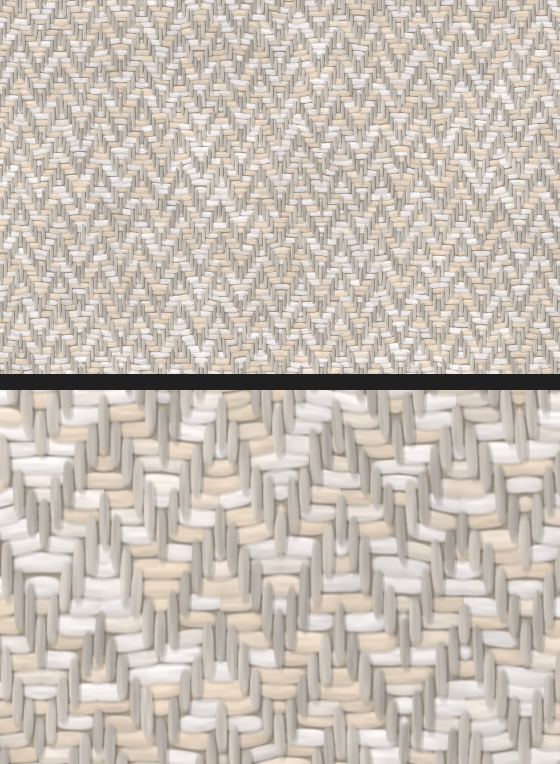
Top: the whole. Bottom: its middle third, enlarged.
Give the GLSL for this texture, as a WebGL 1 fragment shader.

```glsl
precision highp float;
// Woven herringbone upholstery: bands of grey warp strands zigzag between bands of pale weft stitches.

uniform vec2 u_resolution;

#define WARPS 140.0        // warp threads across the canvas
#define PICKS 66.0         // weft rows down the canvas
#define CHEVRON 10.0       // warp threads in one zigzag
#define REPEAT 6.0         // weft rows in one vertical repeat
#define CLIMB 1.3          // weft rows climbed per warp thread
#define STRAND_HALF vec2(0.46, 1.55)
#define STITCH_HALF vec2(1.75, 0.55)
#define GAP_COLOR vec3(0.65, 0.61, 0.56)
#define WARP_COLOR vec3(0.745, 0.718, 0.685)
#define WHITE_YARN vec3(0.92, 0.90, 0.89)
#define CREAM_YARN vec3(0.89, 0.825, 0.75)

float hash(vec2 p) {
  return fract(sin(dot(p, vec2(127.1, 311.7))) * 43758.5453);
}

float noise(vec2 p) {
  vec2 i = floor(p);
  vec2 f = fract(p);
  f = f * f * (3.0 - 2.0 * f);
  return mix(mix(hash(i), hash(i + vec2(1.0, 0.0)), f.x),
             mix(hash(i + vec2(0.0, 1.0)), hash(i + vec2(1.0, 1.0)), f.x), f.y);
}

// Distance in threads from the turning point of the zigzag
float zigzag(float x) {
  return abs(mod(x, CHEVRON) - 0.5 * CHEVRON);
}

// Height along the zigzag, in repeats; whole numbers are strand centres
float zigzagPhase(vec2 p) {
  return (p.y + CLIMB * zigzag(p.x)) / REPEAT;
}

// Soft rounded pad, 1 inside and 0 outside
float padMask(vec2 q) {
  vec2 a = abs(q);
  float r = a.x * a.x * a.x + a.y * a.y * a.y;
  return 1.0 - smoothstep(0.4, 1.3, r);
}

// Pale horizontal stitches, stacked between the bands of strands
vec3 addStitches(vec3 color, vec2 p) {
  float flank = 2.0 * p.x / CHEVRON;
  for (int j = -1; j <= 1; j++) {
    float row = floor(p.y) + float(j);
    float phase = zigzagPhase(vec2(p.x, row + 0.5));
    float along = (fract(phase) - 0.5) * REPEAT / CLIMB;

    // A stitch that crosses a turning point is one piece on both flanks
    float centre = zigzag(p.x) - along;
    float folded = step(0.25 * CHEVRON - 0.8, abs(centre - 0.25 * CHEVRON));
    float side = mix(floor(flank), floor(flank + 0.5) + 0.5, folded);
    vec2 id = vec2(side * 7.0 + floor(phase) * 0.37, row);
    float size = hash(id + 11.3);
    float tint = hash(id + 29.1);

    // Each stitch varies in position, tilt and thickness
    vec2 d = vec2(along, p.y - row - 0.5);
    d.y += 0.25 * (hash(id + 5.3) - 0.5) + 0.14 * d.x * (hash(id + 47.9) - 0.5);
    vec2 q = d / (STITCH_HALF * (0.88 + 0.26 * size));

    color *= 1.0 - 0.12 * padMask(q + vec2(0.0, 0.3));
    vec3 yarn = mix(CREAM_YARN, WHITE_YARN, smoothstep(0.25, 0.70, tint));
    float fibre = noise(p * vec2(0.7, 4.5) + tint * 40.0);
    yarn *= 0.99 + 0.06 * q.y - 0.04 * dot(q, q) + 0.09 * (fibre - 0.4);
    color = mix(color, yarn * (0.96 + 0.07 * size), padMask(q));
  }
  return color;
}

// Grey vertical strands, overlapping sideways into zigzag bands
vec3 addStrands(vec3 color, vec2 p) {
  float nearest = floor(p.x + 0.5);
  for (int i = -1; i <= 1; i++) {
    float column = nearest + float(i);
    float phase = zigzagPhase(vec2(column, p.y));
    float index = floor(phase + 0.5);
    vec2 id = vec2(column, index);
    float tone = hash(id + 3.7);
    float wear = hash(id + 61.2);

    // Strands differ in length and lean a little
    vec2 d = vec2(p.x - column, (phase - index) * REPEAT);
    d += vec2(0.12, 0.7) * (vec2(tone, hash(id + 19.4)) - 0.5);
    d.x += 0.10 * d.y * (wear - 0.5);
    vec2 q = d / (STRAND_HALF * vec2(0.9 + 0.2 * tone, 0.82 + 0.32 * wear));

    color *= 1.0 - 0.15 * padMask((q - vec2(0.4, -0.1)) * 0.95);
    float fibre = noise(vec2(p.x * 4.0, p.y * 0.5) + tone * 30.0);
    float light = 0.92 + 0.14 * tone - 0.07 * q.x + 0.14 * (fibre - 0.4);
    color = mix(color, WARP_COLOR * light, 0.95 * padMask(q));
  }
  return color;
}

void main() {
  vec2 uv = gl_FragCoord.xy / u_resolution;
  vec2 p = uv * vec2(WARPS, PICKS);

  // Threads drift slightly from the grid
  vec2 drift = vec2(noise(p * 0.11), noise(p * 0.14 + 71.0)) - 0.5;
  p += vec2(1.0, 0.9) * drift;

  vec3 color = addStrands(addStitches(GAP_COLOR, p), p);

  // Broad unevenness of light and yarn
  color *= 1.01 + 0.05 * (noise(uv * vec2(5.0, 3.5) + 9.0) - 0.5);
  color *= 1.01 + 0.05 * (noise(p * 0.3 + 33.0) - 0.5);
  gl_FragColor = vec4(clamp(color, 0.0, 1.0), 1.0);
}
```
